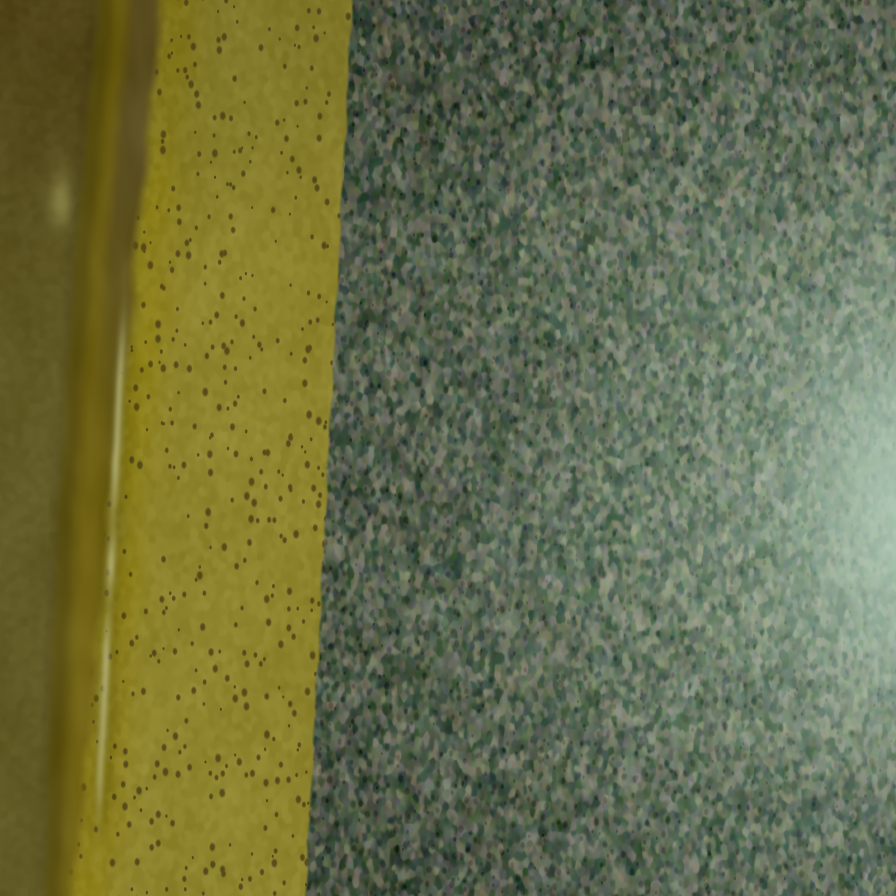
Give the GLSL for this texture, as a Shadertoy shader.

```glsl
vec3 hash3(vec2 p) {
    vec3 q = fract(vec3(p.xyx) * vec3(0.1031, 0.103, 0.0973));
    q += dot(q, q.yxz + 33.33);
    return fract((q.xxy + q.yzz) * q.zyx);
}

// Cellular noise: smoothly blended random tint in xyz, nearest distance in w
vec4 cells(vec2 p) {
    vec2 base = floor(p);
    vec3 tint = vec3(0.0);
    float total = 0.0, nearest = 9.0;
    for (int j = -1; j <= 1; j++)
    for (int i = -1; i <= 1; i++) {
        vec2 id = base + vec2(i, j);
        vec2 d = id + hash3(id + 71.0).xy - p;
        float weight = exp(-5.0 * dot(d, d));
        tint += weight * hash3(id);
        total += weight;
        nearest = min(nearest, length(d));
    }
    return vec4(tint / total, nearest);
}

// Sparse dark chips of varied size
float chips(vec2 p, float density) {
    vec2 base = floor(p);
    float mask = 0.0;
    for (int j = -1; j <= 1; j++)
    for (int i = -1; i <= 1; i++) {
        vec2 id = base + vec2(i, j);
        vec3 h = hash3(id + 19.0);
        float radius = 0.18 + 0.3 * h.z;
        float d = length(id + h.xy - p);
        float present = step(hash3(id + 143.0).x, density);
        mask = max(mask, present * (1.0 - smoothstep(radius * 0.35, radius, d)));
    }
    return mask;
}

float waves(vec2 p) {
    float sum = 0.0, amp = 0.5;
    for (int i = 0; i < 4; i++) {
        sum += amp * sin(p.x + 1.7 * sin(p.y)) * cos(p.y + 1.3 * sin(p.x * 0.7));
        p = mat2(1.5, 1.1, -1.1, 1.5) * p + 2.3;
        amp *= 0.55;
    }
    return sum;
}

float band(float x, float centre, float width) {
    float d = (x - centre) / width;
    return exp(-d * d);
}

vec3 speckledFloor(vec2 uv) {
    vec3 col = mix(vec3(0.305, 0.345, 0.275), vec3(0.36, 0.415, 0.34),
                   smoothstep(0.38, 0.85, uv.x + 0.1 * waves(uv * 7.0)));
    col *= 1.0 - 0.12 * smoothstep(0.7, 1.0, uv.y);
    col *= 1.0 - 0.08 * smoothstep(0.25, 0.0, uv.y);

    // Broad sheen and its bright core at the right
    vec2 g = uv - vec2(1.02, 0.43);
    float sheen = exp(-dot(g * vec2(2.5, 2.9), g * vec2(2.5, 2.9)));
    float core = exp(-dot(g * vec2(8.0, 4.3), g * vec2(8.0, 4.3)));
    col += vec3(0.14, 0.16, 0.15) * sheen + vec3(0.17, 0.19, 0.20) * core;

    // Coloured grain, slightly stretched vertically
    vec4 fine = cells(uv * vec2(190.0, 125.0));
    vec4 coarse = cells(uv * vec2(95.0, 66.0) + 37.0);
    float contrast = 1.0 - 0.65 * core - 0.2 * sheen;
    float grain = 0.24 * (fine.x - 0.5) + 0.12 * (coarse.y - 0.5);
    vec3 chroma = (fine.xyz - dot(fine.xyz, vec3(0.333))) * vec3(0.10, 0.06, 0.09);
    col += contrast * (grain + chroma);
    col -= contrast * 0.10 * chips(uv * vec2(110.0, 75.0), 0.35) * vec3(0.8, 1.0, 0.8);
    return col;
}

vec3 yellowStripe(vec2 uv, float left) {
    float mottling = waves(uv * vec2(24.0, 15.0));
    vec3 col = vec3(0.555, 0.515, 0.175) + 0.025 * mottling;
    float stain = band(uv.x, left + 0.015, 0.028) * (0.6 + 0.4 * mottling);
    col = mix(col, vec3(0.55, 0.49, 0.06), clamp(stain, 0.0, 1.0));
    col *= 1.0 - 0.10 * smoothstep(0.65, 1.0, uv.y);
    col += 0.05 * (cells(uv * vec2(150.0, 110.0)).x - 0.5);
    float specks = chips(uv * vec2(105.0, 72.0) + 11.0, 0.24);
    return mix(col, vec3(0.27, 0.22, 0.08), 0.75 * specks);
}

vec3 moulding(vec2 uv, float wallEdge) {
    float mottling = waves(uv * vec2(34.0, 13.0) + 4.0);
    vec3 wall = mix(vec3(0.38, 0.35, 0.145), vec3(0.31, 0.265, 0.09), smoothstep(0.55, 1.0, uv.y));
    wall += 0.025 * mottling + 0.03 * (cells(uv * 120.0).x - 0.5);
    vec2 scuff = (uv - vec2(0.068, 0.775)) / vec2(0.012, 0.028);
    wall += vec3(0.16, 0.17, 0.13) * exp(-dot(scuff, scuff));

    // Painted ridge, worn to brown towards the top
    vec3 ridge = mix(vec3(0.44, 0.385, 0.07), vec3(0.35, 0.30, 0.12),
                     smoothstep(0.02, 0.045, uv.x - wallEdge) * smoothstep(0.4, 0.85, uv.y));
    ridge += 0.045 * mottling;
    vec3 col = mix(wall, ridge, smoothstep(-0.008, 0.008, uv.x - wallEdge));
    return col * (1.0 - 0.23 * band(uv.x, wallEdge + 0.008, 0.013));
}

void mainImage(out vec4 fragColor, in vec2 fragCoord) {
    vec2 uv = fragCoord / iResolution.xy;
    float soft = 1.2 / iResolution.x + 0.001;
    float wobble = 0.003 * waves(vec2(3.0, uv.y * 22.0));
    float wallEdge = 0.05 + 0.02 * uv.y + 0.04 * uv.y * uv.y + wobble;
    float paintLeft = 0.08 + 0.098 * uv.y + 2.0 * wobble;
    float paintRight = 0.341 + 0.052 * uv.y + 0.0015 * sin(uv.y * 75.0) * sin(uv.y * 31.0);

    vec3 col = moulding(uv, wallEdge);
    col = mix(col, yellowStripe(uv, paintLeft), smoothstep(-0.008, 0.008, uv.x - paintLeft));

    // Thin broken reflection along the ridge
    float ridgeLine = 0.105 + 0.05 * uv.y + 0.3 * wobble;
    float reach = smoothstep(0.02, 0.12, uv.y) * smoothstep(0.73, 0.58, uv.y);
    float broken = 0.65 + 0.35 * sin(uv.y * 38.0 + 2.0 * sin(uv.y * 17.0));
    col *= 1.0 - 0.15 * reach * band(uv.x, ridgeLine + 0.002, 0.014);
    col = mix(col, vec3(0.70, 0.69, 0.46), 0.8 * reach * broken * band(uv.x, ridgeLine, 0.005));

    col = mix(col, speckledFloor(uv), smoothstep(-soft, soft, uv.x - paintRight));
    fragColor = vec4(clamp(col, 0.0, 1.0), 1.0);
}
```
